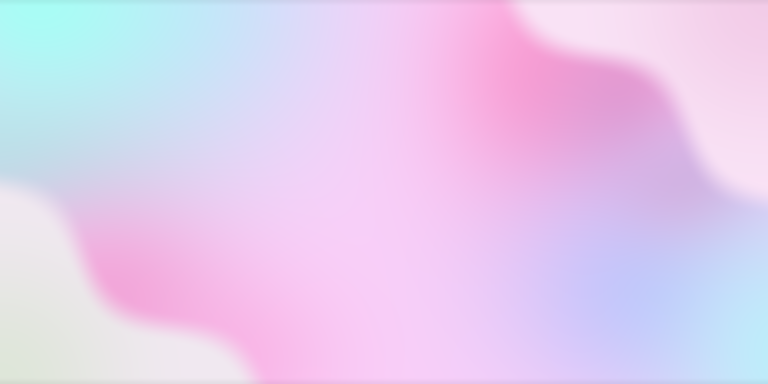
Write a Shadertoy shader that draws this background.

```glsl
// Soft pastel gradient of blurred colour glows with two pale wavy corners.

const vec2 CANVAS = vec2(2.0, 1.0);

const vec3 ORCHID     = vec3(0.98, 0.815, 0.975);
const vec3 PERIWINKLE = vec3(0.81, 0.87, 0.985);
const vec3 MIST       = vec3(0.76, 0.85, 0.90);
const vec3 AQUA       = vec3(0.66, 0.99, 0.96);
const vec3 CANDY      = vec3(0.98, 0.72, 0.91);
const vec3 ROSE       = vec3(0.95, 0.65, 0.85);
const vec3 HOT_PINK   = vec3(0.985, 0.62, 0.83);
const vec3 RASPBERRY  = vec3(0.90, 0.59, 0.81);
const vec3 LAVENDER   = vec3(0.76, 0.765, 0.985);
const vec3 SKY        = vec3(0.74, 0.93, 0.98);
const vec3 MAUVE      = vec3(0.83, 0.68, 0.88);

// Blends an elliptical Gaussian glow over a base colour.
vec3 addGlow(vec3 base, vec3 tint, vec2 p, vec2 centre, vec2 radius) {
    vec2 d = (p - centre) / radius;
    return mix(base, tint, exp(-dot(d, d)));
}

// Signed height above a cosine wave that cuts off the lower left corner.
float cornerWave(vec2 p) {
    vec2 start = vec2(0.0, 0.536);
    vec2 along = normalize(vec2(0.672, -0.536));
    vec2 normal = vec2(-along.y, along.x);
    vec2 q = p - start;
    float s = dot(q, along);
    return dot(q, normal) + 0.025 + 0.055 * cos(10.3 * (s - 0.44));
}

// Paints a blurred corner, shaded from its tip towards its rim.
vec3 addCorner(vec3 base, vec3 tip, vec3 rim, vec2 p) {
    float cover = 1.0 - smoothstep(-0.045, 0.045, cornerWave(p));
    vec3 fill = mix(tip, rim, smoothstep(0.0, 0.5, length(p)));
    return mix(base, fill, cover);
}

vec3 glowField(vec2 p) {
    vec3 c = ORCHID;
    // Cool upper left
    c = addGlow(c, PERIWINKLE, p, vec2(0.48, 1.00), vec2(0.42, 0.40));
    c = addGlow(c, MIST,       p, vec2(0.00, 0.60), vec2(0.45, 0.25));
    c = addGlow(c, AQUA,       p, vec2(0.10, 1.00), vec2(0.42, 0.33));
    // Warm lower left
    c = addGlow(c, CANDY,      p, vec2(0.60, 0.05), vec2(0.28, 0.22));
    c = addGlow(c, ROSE,       p, vec2(0.28, 0.22), vec2(0.30, 0.25));
    // Warm upper right
    c = addGlow(c, HOT_PINK,   p, vec2(1.42, 0.80), vec2(0.28, 0.35));
    c = addGlow(c, RASPBERRY,  p, vec2(1.62, 0.74), vec2(0.20, 0.22));
    // Cool lower right
    c = addGlow(c, LAVENDER,   p, vec2(1.70, 0.25), vec2(0.38, 0.32));
    c = addGlow(c, MAUVE,      p, vec2(1.80, 0.52), vec2(0.20, 0.16));
    c = addGlow(c, SKY,        p, vec2(2.05, 0.08), vec2(0.30, 0.35));
    return c;
}

void mainImage(out vec4 fragColor, in vec2 fragCoord) {
    vec2 p = fragCoord / iResolution.xy * CANVAS;
    vec3 color = glowField(p);

    // The upper right corner is the lower left one turned half way round.
    color = addCorner(color, vec3(0.87, 0.90, 0.85), vec3(0.94, 0.91, 0.94), p);
    color = addCorner(color, vec3(0.95, 0.80, 0.91), vec3(0.975, 0.885, 0.96), CANVAS - p);

    // Faint shade along the top and bottom borders
    float border = min(p.y, CANVAS.y - p.y);
    color *= 1.0 - 0.05 * (1.0 - smoothstep(0.0, 0.018, border));

    fragColor = vec4(color, 1.0);
}
```
